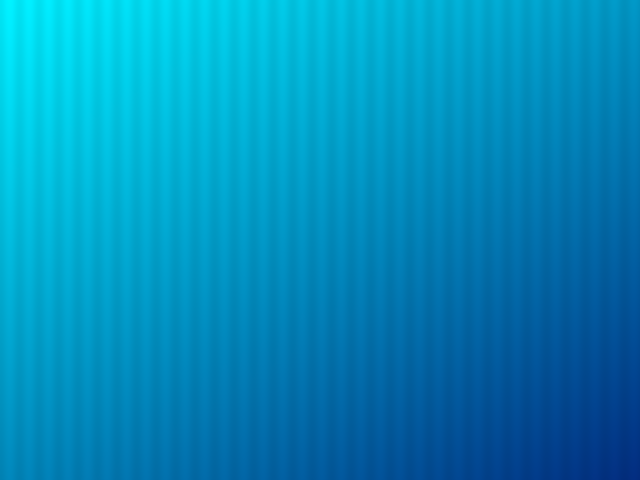
Reproduce this background procedurally as a WebGL 1 fragment shader.

```glsl
precision mediump float;
// Diagonal gradient from bright cyan (top left) to deep navy (bottom right),
// overlaid with soft vertical pleats. The gradient is a weighted sum of the
// canvas coordinates; the pleats are a cosine repeated across the width.

uniform vec2 u_resolution;

#define CYAN vec3(0.0, 0.93, 0.99)
#define NAVY vec3(0.01, 0.17, 0.49)
#define FALLOFF vec2(0.46, 0.54)  // share of the fade across and down
#define PLEAT_COUNT 32.8          // pleats across the width
#define PLEAT_DEPTH 0.032         // brightness swing of each pleat
#define TAU 6.28319

// Diagonal fade, linear from the top left corner to the bottom right
vec3 diagonalFade(vec2 uv) {
    float fade = dot(vec2(uv.x, 1.0 - uv.y), FALLOFF);
    return mix(CYAN, NAVY, clamp(fade, 0.0, 1.0));
}

// Soft vertical shading, darkest at each fold and lightest between folds
float pleatShade(float x) {
    return 1.0 - PLEAT_DEPTH * cos(TAU * fract(x * PLEAT_COUNT));
}

void main() {
    vec2 uv = gl_FragCoord.xy / u_resolution;
    vec3 color = diagonalFade(uv) * pleatShade(uv.x);
    gl_FragColor = vec4(clamp(color, 0.0, 1.0), 1.0);
}
```
